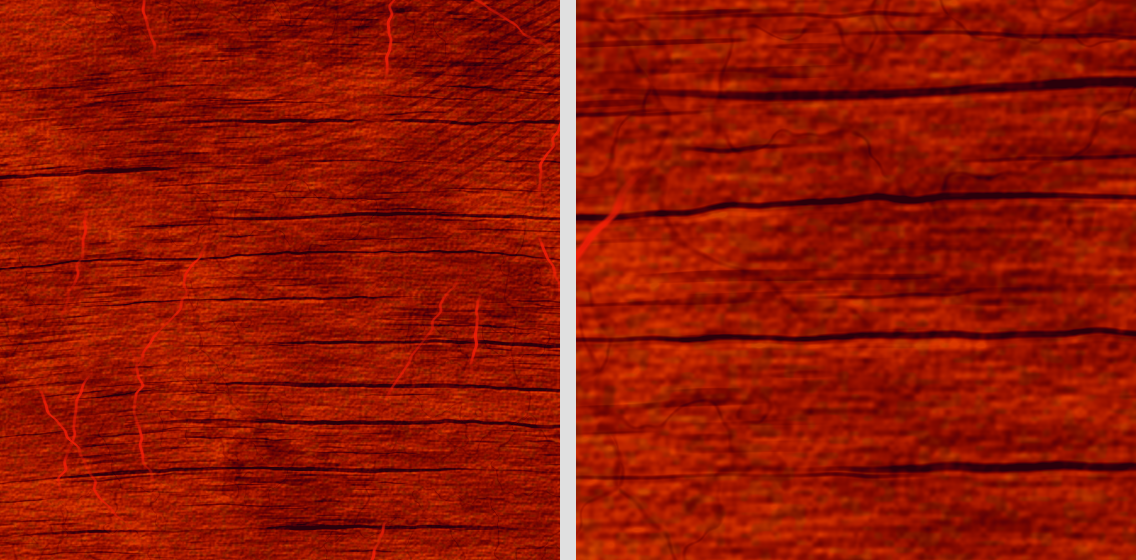
Left, the full canvas; right, a detail of the centre.
Give the GLSL for this texture, as a Shadertoy shader.

```glsl
const float BASE_TONE = 3.33;       // 0 is dark maroon, 5 is bright orange red
const float BLOTCH_GAIN = 2.7;
const float STAIN_DEPTH = 0.75;
const float FIBRE_GAIN = 1.3;
const float FINE_GAIN = 1.9;
const float RELIEF_GAIN = 1.5;
const float STREAK_DEPTH = 1.7;
const float RING_DEPTH = 1.5;
const float RING_COUNT = 40.0;
const float CRACK_DEPTH = 3.9;
const float EDGE = 0.0015;
const int LONG_CRACKS = 10;
const int SHORT_CRACKS = 60;
const int VEINS = 13;
const vec3 VEIN_RED = vec3(0.96, 0.12, 0.03);
const vec3 OLIVE_SHIFT = vec3(-0.06, 0.035, 0.0);

float hash(vec2 p) {
    vec3 q = fract(p.xyx * 0.1031);
    q += dot(q, q.yzx + 33.33);
    return fract((q.x + q.y) * q.z);
}

float noise(vec2 p) {
    vec2 cell = floor(p), f = fract(p);
    f = f * f * (3.0 - 2.0 * f);
    float low = mix(hash(cell), hash(cell + vec2(1, 0)), f.x);
    float high = mix(hash(cell + vec2(0, 1)), hash(cell + vec2(1, 1)), f.x);
    return mix(low, high, f.y);
}

float fbm(vec2 p) {
    float sum = 0.0, weight = 0.533;
    for (int i = 0; i < 4; i++) {
        sum += weight * noise(p);
        p = mat2(1.6, 1.2, -1.2, 1.6) * p + 17.3;
        weight *= 0.5;
    }
    return sum;
}

// Horizontal split with tapered ends and uneven width
float crack(vec2 p, float id, vec2 centre, float halfLength, float width) {
    float taper = 1.0 - smoothstep(0.5, 1.0, abs(p.x - centre.x) / halfLength);
    float wander = 0.010 * (noise(vec2(p.x * 6.0, id * 7.3)) - 0.5)
                 + 0.003 * (noise(vec2(p.x * 45.0, id * 3.7)) - 0.5);
    float body = noise(vec2(p.x * 9.0, id * 5.1));
    float w = width * taper * (0.2 + 1.2 * body);
    float depth = taper * smoothstep(0.05, 0.5, body + 0.15);
    return depth * (1.0 - smoothstep(w * 0.5, w + EDGE, abs(p.y - centre.y - wander)));
}

// Thin, crooked, mostly upright thread
float vein(vec2 p, float id) {
    vec2 q = p - vec2(hash(vec2(id, 61.0)), hash(vec2(id, 62.0)));
    float lean = 1.3 * (hash(vec2(id, 63.0)) - 0.5);
    if (hash(vec2(id, 64.0)) > 0.8) q = q.yx;
    q.x -= q.y * lean;
    float wiggle = 0.040 * (noise(vec2(q.y * 14.0, id * 9.1)) - 0.5)
                 + 0.012 * (noise(vec2(q.y * 65.0, id * 4.3)) - 0.5);
    float halfLength = mix(0.06, 0.15, hash(vec2(id, 65.0)));
    float taper = 1.0 - smoothstep(0.5, 1.0, abs(q.y) / halfLength);
    float d = abs(q.x - wiggle);
    float line = 1.0 - smoothstep(0.0008, 0.0042, d);
    float halo = 0.2 * (1.0 - smoothstep(0.0, 0.012, d));
    return taper * (line + halo) * (0.25 + 0.9 * noise(vec2(q.y * 35.0, id)));
}

// Dark hairlines along a wandering contour
float crazing(vec2 p, float width) {
    return 1.0 - smoothstep(0.0, width, abs(fbm(p) - 0.5));
}

vec3 woodColour(float tone) {
    float t = clamp(tone, -1.1, 5.6);
    float lit = max(t, 0.0);
    return vec3(0.28 + 0.103 * t, 0.007 * lit * lit, 0.04 * max(1.0 - 0.5 * lit, 0.0));
}

void mainImage(out vec4 fragColor, in vec2 fragCoord) {
    vec2 uv = fragCoord / iResolution.xy;

    // Grain bows gently upward in the middle of the board
    vec2 p = uv;
    p.y += 0.06 * (uv.x - 0.65) * (uv.x - 0.65) + 0.012 * (noise(uv * vec2(3.0, 4.0)) - 0.5);

    // Soft blotches and firmer stains
    float tone = BASE_TONE + BLOTCH_GAIN * (fbm(uv * vec2(5.5, 8.0) + 3.0) - 0.5);
    float stain = fbm(uv * vec2(5.0, 7.0) + 52.0 + 0.8 * fbm(uv * 12.0));
    tone -= STAIN_DEPTH * (smoothstep(0.53, 0.59, stain) - 0.35);

    // Fibres, thin dark strokes and embossed grit
    tone += FIBRE_GAIN * (noise(p * vec2(14.0, 150.0)) - 0.5);
    tone += FINE_GAIN * (noise(p * vec2(38.0, 290.0) + 40.0) - 0.5);
    vec2 grit = uv * vec2(190.0, 230.0);
    tone += RELIEF_GAIN * (noise(grit) - noise(grit + vec2(0.5, -0.8)));
    tone += 0.9 * (noise(uv * 330.0 + 15.0) - 0.5);
    float streakPatch = smoothstep(0.35, 0.65, noise(p * vec2(5.0, 14.0) + 9.0));
    float streak = smoothstep(0.62, 0.85, noise(p * vec2(17.0, 240.0) + 70.0));
    tone -= STREAK_DEPTH * streakPatch * streak;

    // Slanted growth rings in the upper right
    vec2 r = uv - vec2(0.45, 0.8);
    float ringPos = r.y - 0.22 * r.x - 0.42 * r.x * r.x + 0.018 * noise(uv * 7.0) + 0.003 * noise(uv * 40.0);
    float ring = smoothstep(0.3, 0.95, sin(6.2832 * RING_COUNT * ringPos));
    float ringArea = smoothstep(-0.1, 0.12, r.x) * smoothstep(-0.22, 0.0, r.y + 0.15 * r.x);
    tone -= RING_DEPTH * ring * ringArea * (0.25 + noise(uv * 12.0));

    // Faint dark crazing in patches
    float webPatch = smoothstep(0.35, 0.7, noise(uv * 5.0 + 31.0));
    tone -= 1.0 * webPatch * max(crazing(uv * 7.0 + 21.0, 0.016), crazing(uv * 13.0 + 77.0, 0.022));

    // Long and short cracks, with a lit lower lip on the long ones
    float split = 0.0, lip = 0.0;
    for (int i = 0; i < LONG_CRACKS; i++) {
        float id = float(i) + 1.0;
        float jitter = hash(vec2(id, 11.0)) - 0.5;
        vec2 centre = vec2(hash(vec2(id, 12.0)), 0.8 * (id - 0.5 + 0.6 * jitter) / float(LONG_CRACKS) + 0.04);
        float halfLength = mix(0.35, 0.85, hash(vec2(id, 13.0)));
        float width = mix(0.0008, 0.0040, hash(vec2(id, 14.0)));
        split = max(split, crack(p, id, centre, halfLength, width));
        lip = max(lip, crack(p + vec2(0.0, 0.005), id, centre, halfLength, 0.0008));
    }
    for (int i = 0; i < SHORT_CRACKS; i++) {
        float id = float(i) + 30.0;
        vec2 centre = vec2(hash(vec2(id, 21.0)), 0.9 * hash(vec2(id, 22.0)));
        float halfLength = mix(0.03, 0.16, hash(vec2(id, 23.0)));
        split = max(split, 0.6 * crack(p, id, centre, halfLength, 0.0008));
    }
    tone += 0.7 * lip * (1.0 - split) - CRACK_DEPTH * split;

    // Colour, olive flecks and glowing veins
    vec3 colour = woodColour(tone);
    float olive = smoothstep(0.5, 0.85, noise(uv * vec2(150.0, 230.0) + 90.0));
    colour += OLIVE_SHIFT * olive * smoothstep(1.0, 3.0, tone);
    float glow = 0.0;
    for (int i = 0; i < VEINS; i++) glow = max(glow, vein(uv, float(i) + 1.0));
    colour = mix(colour, VEIN_RED, min(glow, 1.0) * 0.85);
    fragColor = vec4(clamp(colour, 0.0, 1.0), 1.0);
}
```
